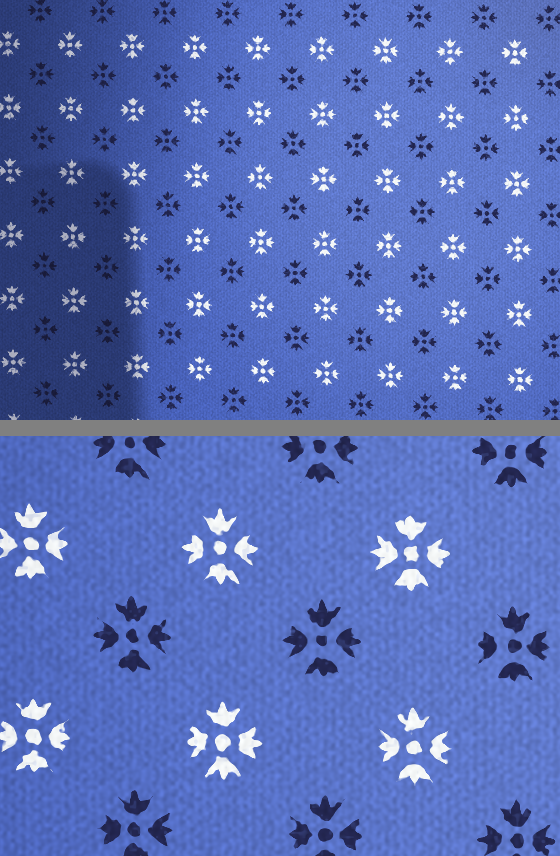
Top: the whole. Bottom: its middle third, enlarged.
Give the GLSL for this pattern, as a WebGL 1 fragment shader.

```glsl
precision highp float;
uniform vec2 u_resolution;

#define PITCH vec2(0.1467, 0.1517)
#define FIRST_MOTIF vec2(0.0191, 0.1042)
#define DARK_OFFSET vec2(0.53, 0.465)
#define MOTIF_RADIUS 0.201
#define THREADS 142.0
#define EDGE_WEAR 0.11
#define CLOTH_BLUE vec3(0.285, 0.385, 0.735)
#define CLOTH_GLOW vec3(0.395, 0.495, 0.815)
#define CLOTH_SHADE vec3(0.16, 0.22, 0.44)
#define INK_DARK vec3(0.13, 0.14, 0.30)
#define INK_WHITE vec3(0.96, 0.97, 0.97)
#define WHITE_SHADE vec3(0.66, 0.67, 0.74)

float hash(vec2 p) {
  vec3 q = fract(p.xyx * 0.1031);
  q += dot(q, q.yzx + 33.33);
  return fract((q.x + q.y) * q.z);
}

float noise(vec2 p) {
  vec2 i = floor(p), f = fract(p);
  f = f * f * (3.0 - 2.0 * f);
  return mix(mix(hash(i), hash(i + vec2(1.0, 0.0)), f.x),
             mix(hash(i + vec2(0.0, 1.0)), hash(i + 1.0), f.x), f.y);
}

// Page position to lattice coordinates; columns widen and rows slope gently
vec2 latticeCoords(vec2 p) {
  vec2 d = p - FIRST_MOTIF;
  vec2 c = d / PITCH;
  for (int k = 0; k < 4; k++) {
    c.y = (d.y - 0.00278 * c.x) / (PITCH.y + 0.000486 * c.x);
    c.x = (d.x - 0.00243 * c.y) / (PITCH.x + 0.00052 * c.x);
  }
  return c;
}

// Tulip petal: rounded base, middle spike and two wing tips
float petal(float across, float outward, float tip) {
  float t = abs(across);
  float base = 0.39 + 2.27 * t * t - outward;
  float spike = outward - (tip - 0.5 * t - 9.6 * t * t);
  float wing = outward - (0.70 + 0.3 * t);
  return max(base, min(spike, wing)) / 1.5;
}

// Four petals around a dot, with the outermost tip at distance 1
float motif(vec2 m, float dotRadius) {
  float upDown = petal(m.x, abs(m.y), m.y > 0.0 ? 0.95 : 1.0);
  float sides = petal(m.y * 1.1, abs(m.x), 0.99);
  return min(min(upDown, sides), length(m) - dotRadius);
}

vec2 motifCell(vec2 c) {
  return (fract(c + 0.5) - 0.5) / MOTIF_RADIUS;
}

// Shadow with a rounded corner, plus a soft falloff at upper left
float shadeAmount(vec2 p) {
  vec2 q = vec2(p.x - 0.335 - 0.03 * (p.y - 0.6), 0.36 - p.y) + 0.13;
  float box = length(max(q, 0.0)) + min(max(q.x, q.y), 0.0) - 0.13;
  float shadow = 1.0 - smoothstep(-0.05, 0.035, box);
  float falloff = 1.0 - smoothstep(-0.05, 0.62, p.x + 0.12 * p.y);
  return max(shadow * 0.96, falloff * 0.95);
}

void main() {
  // Height is one unit, y runs down the cloth
  vec2 p = vec2(gl_FragCoord.x, u_resolution.y - gl_FragCoord.y) / u_resolution.y;
  vec2 c = latticeCoords(p);
  float pixel = 1.0 / (u_resolution.y * PITCH.y * MOTIF_RADIUS);

  // Light across the cloth
  float shade = shadeAmount(p);
  float glow = 1.0 - smoothstep(0.15, 0.85, length((p - vec2(1.03, 0.36)) * vec2(1.0, 0.85)));
  vec3 cloth = mix(CLOTH_BLUE, CLOTH_GLOW, glow * 0.85);
  cloth = mix(cloth, CLOTH_SHADE, shade);
  float haze = smoothstep(0.95, 1.35, p.x) * (1.0 - smoothstep(0.0, 0.35, p.y));
  cloth = mix(cloth, vec3(0.36, 0.43, 0.69), haze * 0.6);

  // Ribbed weave with staggered knots and grain
  vec2 thread = p * THREADS * 6.28318;
  float rib = sin(thread.x + 0.8 * sin(thread.y * 0.5));
  float knots = sin(thread.x * 0.5) * sin(thread.y * 0.75);
  float grain = noise(p * 330.0) - 0.5;
  float weave = 0.035 * rib + 0.04 * knots + 0.14 * grain;
  cloth *= 1.0 + weave;

  // Printed motifs with ragged, slightly uneven ink
  float ragged = (noise(p * 240.0) - 0.5) * EDGE_WEAR;
  float inkVary = hash(floor(c + 0.5) + 7.0) - 0.5;
  float whiteDist = motif(motifCell(c), 0.19) + ragged + 0.02 * inkVary;
  float darkDist = motif(motifCell(c - DARK_OFFSET), 0.16) + ragged;
  float white = clamp(0.5 - whiteDist / pixel, 0.0, 1.0);
  float dark = clamp(0.5 - darkDist / pixel, 0.0, 1.0);

  float speckle = smoothstep(0.62, 0.9, noise(p * 290.0 + 40.0));
  white *= 1.0 - speckle * (0.12 + 0.35 * shade);
  dark *= 0.97 - 0.22 * speckle;

  vec3 whiteInk = mix(INK_WHITE, WHITE_SHADE, shade) * (1.0 + 0.25 * weave);
  vec3 darkInk = INK_DARK * (1.0 - 0.28 * shade) * (1.0 + weave);
  vec3 color = mix(cloth, darkInk, dark);
  color = mix(color, whiteInk, white);
  gl_FragColor = vec4(color, 1.0);
}
```
